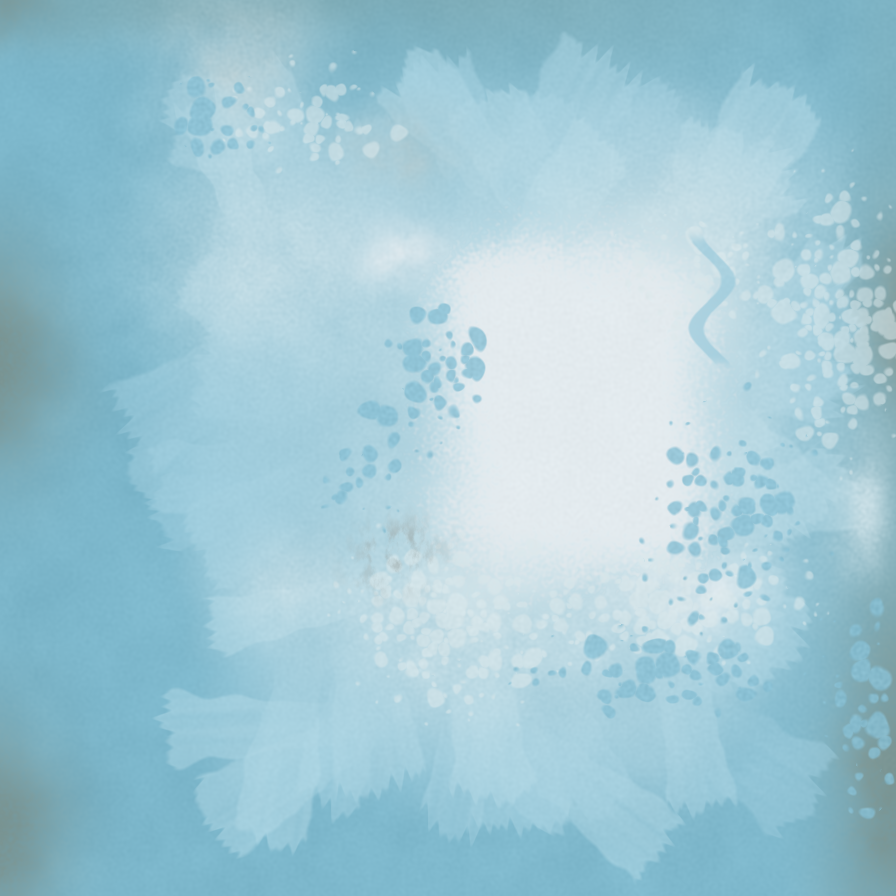
This background is drawn by a WebGL 1 fragment shader. Its source:

```glsl
precision highp float;
// Weathered blue paint: pale brush strokes fan over a blue ground and brighten
// through misty washes to an off-white core. Gradient noise roughens the washes,
// jittered cells scatter the drops, fine noise makes the spray.
uniform vec2 u_resolution;

vec2 hash2(vec2 p) {
  return fract(sin(vec2(dot(p, vec2(127.1, 311.7)), dot(p, vec2(269.5, 183.3)))) * 43758.5);
}

float corner(vec2 i, vec2 f, vec2 o) {
  return dot(hash2(i + o) * 2. - 1., f - o);
}

float noise(vec2 p) {
  vec2 i = floor(p), f = fract(p), u = f * f * (3. - 2. * f), e = vec2(1, 0);
  return mix(mix(corner(i, f, e.yy), corner(i, f, e), u.x),
             mix(corner(i, f, e.yx), corner(i, f, e.xx), u.x), u.y);
}

float fbm(vec2 p) {
  float sum = 0., gain = .8;
  for (int i = 0; i < 5; i++) {
    sum += gain * noise(p);
    p = mat2(1.6, 1.2, -1.2, 1.6) * p + 7.3;
    gain *= .55;
  }
  return sum;
}

// Soft elliptical patch
float blob(vec2 p, float x, float y, float rx, float ry) {
  vec2 q = (p - vec2(x, y)) / vec2(rx, ry);
  return exp(-dot(q, q));
}

// Fan-shaped brush mark with a bristled tip
float stroke(vec2 p, vec2 tip, float angle, vec2 size, float seed) {
  vec2 dir = vec2(cos(angle), sin(angle)), d = p - tip;
  float along = dot(d, dir), across = dot(d, vec2(-dir.y, dir.x));
  float bristle = noise(vec2(across * 120., along * 5. + seed * 9.));
  float end = along + .028 * bristle + across * across * 5. + .03 * noise(vec2(across * 28., seed * 5.3));
  float width = size.y * (1. + 2.5 * along);
  float side = abs(across) + .012 * noise(vec2(along * 30., seed * 3.7));
  return (1. - smoothstep(-.004, .004, end)) * smoothstep(-size.x, -.3 * size.x, along)
       * (1. - smoothstep(width * .88, width, side)) * (.8 + .35 * bristle);
}

// Irregular drops that shrink as the amount falls
float drops(vec2 p, float scale, float amount) {
  vec2 q = p * scale + .35 * vec2(noise(p * scale), noise(p * scale + 31.));
  float cover = 0., soft = .04 + scale / u_resolution.y;
  for (int y = -1; y <= 1; y++) {
    for (int x = -1; x <= 1; x++) {
      vec2 id = floor(q) + vec2(x, y), h = hash2(id + scale), k = hash2(id + 57.);
      float radius = (.24 + .3 * k.x) * smoothstep(k.y * .85, k.y * .85 + .3, amount);
      float d = length((q - id - .2 - .6 * h) * vec2(1, .8 + .4 * h.x));
      cover = max(cover, (1. - smoothstep(radius - soft, radius + soft, d)) * step(.05, radius));
    }
  }
  return cover;
}

void main() {
  vec2 p = gl_FragCoord.xy / u_resolution;
  float cloud = fbm(p * 5.), mottle = fbm(p * 16. + 20.), spray = noise(p * 210.);
  vec2 w = p + .035 * vec2(cloud, fbm(p * 6. + 40.)) + .008 * mottle;

  // Blue ground with grey-green worn borders
  vec3 color = vec3(.49, .72, .8) + .03 * cloud + .015 * mottle;
  float dull = blob(w, .55, 1.02, .3, .09) + blob(w, 1., .5, .06, .5) + blob(w, .2, 1., .2, .04);
  color = mix(color, vec3(.48, .66, .7), min(dull * .75, .9));
  float worn = blob(w, -.01, .6, .07, .12) + blob(w, -.01, .07, .07, .12)
             + blob(w, 1.01, .13, .07, .18) + blob(w, 1.01, .64, .04, .1) + .7 * blob(w, 0., 1., .07, .04);
  color = mix(color, vec3(.47, .57, .56), clamp(worn * (.95 + .4 * mottle + .25 * spray), 0., .95));

  // Pale body and strokes fanning out around a rounded square
  vec2 middle = vec2(.55, .5), extent = vec2(.38, .42), q = (p - middle) / extent;
  float body = pow(dot(q * q, q * q), .25) + .22 * cloud + .06 * mottle;
  color = mix(color, vec3(.64, .81, .87), .8 - .8 * smoothstep(.72, 1., body));
  for (int i = 0; i < 46; i++) {
    float n = float(i), angle = n * 2.39996;
    vec2 h = hash2(vec2(n, 3)), k = hash2(vec2(n, 8));
    vec2 dir = vec2(cos(angle), sin(angle)), d2 = dir * dir;
    float reach = pow(dot(d2 * d2, d2), -.1667) * mix(.72, 1.08, sqrt(h.x));
    float mark = stroke(p, middle + dir * reach * extent, angle + (h.y - .5) * 1.3,
                        vec2(.16, .035) + vec2(.1, .03) * k, n);
    color = mix(color, mix(vec3(.6, .79, .86), vec3(.7, .85, .9), k.x), .65 * mark);
  }

  // Misty washes and grey dust
  float mist = .65 * blob(w, .29, .71, .13, .11) + .95 * blob(w, .66, .53, .23, .27)
             + .6 * blob(w, .26, .92, .08, .09) + .5 * blob(w, .5, .31, .13, .11)
             + .5 * blob(w, .8, .75, .13, .1) + .5 * blob(w, .32, .35, .06, .05)
             + .7 * blob(w, .965, .43, .03, .07);
  color = mix(color, vec3(.8, .88, .905), clamp(mist * (1. + .5 * mottle + .2 * spray), 0., .95));
  float dust = blob(w, .27, .94, .06, .06) + blob(w, .45, .83, .07, .04);
  color = mix(color, vec3(.72, .79, .8), clamp(dust * (.45 + .8 * mottle), 0., .7));

  // Off-white core with a sprayed rim and two ragged arms
  vec2 box = abs(w - vec2(.645, .545)) - vec2(.07, .11);
  float rim = length(max(box, 0.)) + min(max(box.x, box.y), 0.) - .06;
  float core = 1. - smoothstep(-.035, .06, rim + .03 * mottle + .05 * spray);
  float arms = blob(w, .46, .72, .06, .035) + blob(w, .76, .34, .08, .05);
  core = max(core, clamp(arms * (.75 + .9 * mottle), 0., 1.));
  color = mix(color, vec3(.89, .92, .935), core);

  // White drops, then blue drops
  float white = blob(p, .5, .31, .1, .09) + blob(p, .76, .33, .12, .06) + blob(p, .95, .64, .07, .13)
              + .7 * blob(p, .34, .87, .1, .06) + .7 * blob(p, .78, .68, .09, .07);
  color = mix(color, vec3(.86, .91, .92), .55 * max(drops(p, 44., white), drops(p, 75., white * .8)));
  float blue = blob(p, .485, .59, .055, .07) + .7 * blob(p, .41, .48, .04, .06)
             + .8 * blob(p, .81, .43, .08, .11) + .9 * blob(p, .73, .25, .13, .04)
             + .7 * blob(p, .25, .86, .07, .05) + .6 * blob(p, .97, .2, .04, .12);
  float wet = max(drops(p, 38., blue), drops(p, 66., blue * .7));
  color = mix(color, vec3(.53, .75, .83) + .04 * spray, .8 * wet);

  // Winding ribbon, grey smudge and grain
  float bend = abs(p.x - .795 - .018 * sin(58. * (p.y - .66))) + .004 * mottle;
  float ribbon = (1. - smoothstep(.006, .01, bend)) * (1. - smoothstep(.06, .08, abs(p.y - .665)));
  color = mix(color, vec3(.6, .79, .86), .7 * ribbon);
  float smudge = blob(w, .445, .375, .05, .03) * smoothstep(-.1, .4, fbm(p * vec2(60, 35)));
  color = mix(color, vec3(.62, .67, .67), .7 * smudge);
  gl_FragColor = vec4(color + .018 * spray + .012 * mottle, 1);
}
```
